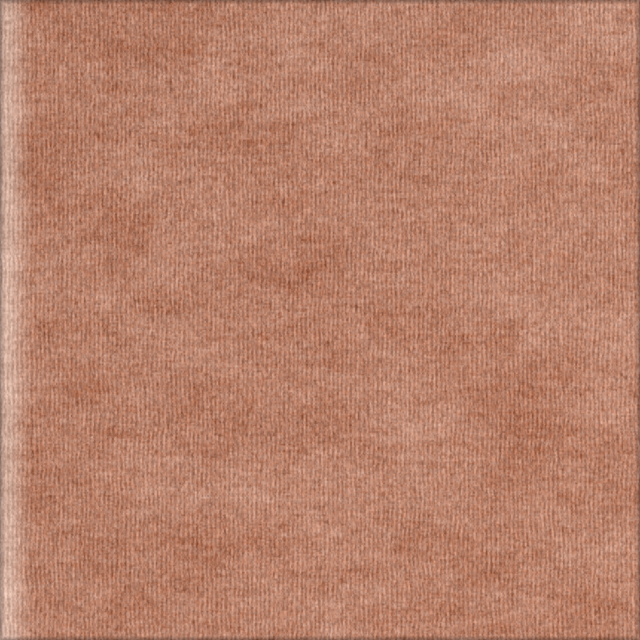
Give the GLSL for this texture, as a Shadertoy shader.

```glsl
// Terracotta ribbed velvet with fine vertical cords, brushed patches and a pale fold on the left.

float hash(vec2 p) {
    vec3 q = fract(p.xyx * 0.1031);
    q += dot(q, q.yzx + 33.33);
    return fract((q.x + q.y) * q.z);
}

// Value noise centred on zero, about -0.5 to 0.5
float noise(vec2 p) {
    vec2 cell = floor(p);
    vec2 f = fract(p);
    f = f * f * (3.0 - 2.0 * f);
    float low = mix(hash(cell), hash(cell + vec2(1, 0)), f.x);
    float high = mix(hash(cell + vec2(0, 1)), hash(cell + vec2(1, 1)), f.x);
    return mix(low, high, f.y) - 0.5;
}

float fbm(vec2 p) {
    float sum = 0.0;
    float gain = 0.42;
    for (int i = 0; i < 6; i++) {
        sum += gain * noise(p);
        p = mat2(1.95, 0.3, -0.3, 1.95) * p + 17.3;
        gain *= 0.77;
    }
    return sum;
}

// Nearly straight raised cords, broken into short stitches of uneven brightness
float cords(vec2 uv) {
    float x = uv.x * 142.0 + 0.3 * noise(uv * vec2(70.0, 60.0)) + 0.6 * noise(uv * 14.0);
    float stitch = noise(vec2(floor(x) * 3.7, uv.y * 110.0));
    float ridge = cos(6.28318 * (x - 0.5));
    float visible = 1.0 - smoothstep(0.4, 0.9, 142.0 / iResolution.x);
    return ridge * (1.0 + 1.1 * stitch) * visible;
}

void mainImage(out vec4 fragColor, in vec2 fragCoord) {
    vec2 uv = fragCoord / iResolution.xy;

    // Brushed pile: small blotches with ragged horizontal edges
    vec2 ragged = uv + vec2(0.03, 0.01) * noise(uv * vec2(35.0, 130.0) + 5.0);
    float patches = fbm(ragged * vec2(6.5, 9.5) + 23.7);
    float streaks = noise(uv * vec2(18.0, 170.0) + 61.0)
                  + 0.8 * noise(uv * vec2(50.0, 250.0) + 83.0);

    // Fibre grain, from long stitches to single sharp specks
    float stitches = noise(uv * vec2(330.0, 140.0) + 11.0);
    float specks = noise(uv * vec2(430.0, 360.0) + 47.0);
    float tint = noise(uv * vec2(240.0, 260.0) + 131.0);

    float light = 0.043 * cords(uv) + 0.13 * patches + 0.034 * streaks
                + 0.092 * stitches + 0.115 * specks
                + 0.022 * (uv.x - 0.5) - 0.02 * (uv.y - 0.5);
    vec3 color = vec3(0.724, 0.508, 0.418) + light * vec3(1.03, 1.0, 0.98);

    // Light pile turns pinker, worn pile more orange
    color += (patches + 0.3 * streaks) * vec3(-0.02, 0.025, 0.045);
    color += tint * vec3(-0.02, 0.025, 0.05);

    // Dark pits between the cords
    float pits = smoothstep(0.2, 0.36, noise(uv * vec2(250.0, 200.0) + 91.0));
    color -= 0.05 * pits;

    // Pale fold along the left side
    float fold = 1.0 - smoothstep(0.008, 0.056, uv.x + 0.008 * noise(uv * vec2(20.0, 70.0)));
    color = mix(color, vec3(0.86, 0.73, 0.67) + 0.9 * light, 0.8 * fold);

    // Thin shaded rim
    vec2 rim = min(uv, 1.0 - uv);
    color *= 1.0 - 0.26 * (1.0 - smoothstep(0.0, 0.008, min(rim.x, rim.y)));

    fragColor = vec4(clamp(color, 0.0, 1.0), 1.0);
}
```
